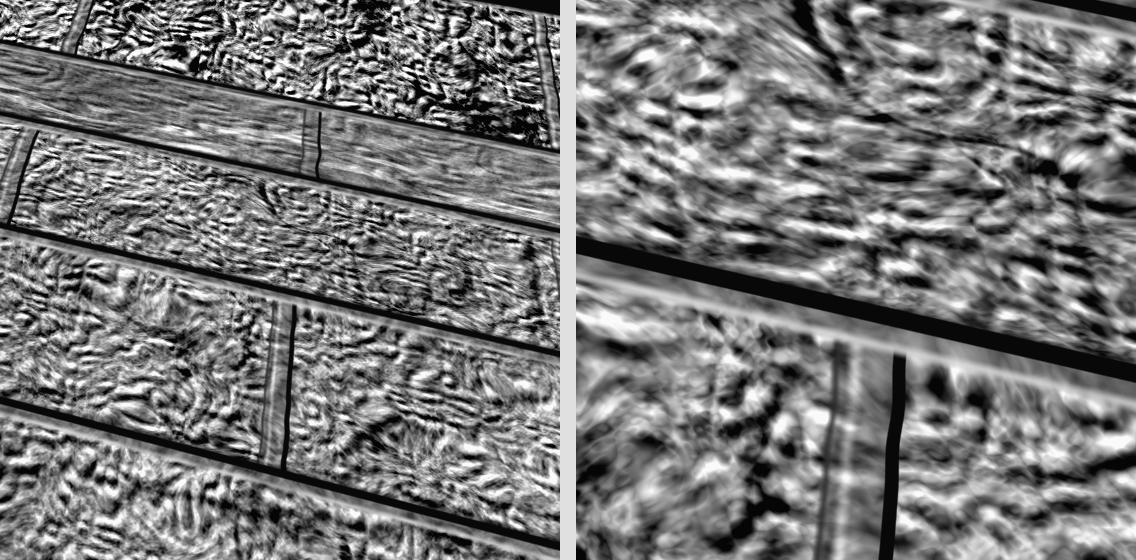
Left: the whole. Right: its middle third, enlarged.
Write a WebGL 1 fragment shader that draws this texture.

```glsl
precision highp float;
uniform vec2 u_resolution;

// Tones
const float GAP_TONE = 0.03;
const float GROOVE_TONE = 0.43;
const float RIDGE_TONE = 0.88;
const float BRICK_TONE = 0.54;
// Slanted courses: height on the left side, growing towards the viewer
const float COURSE_SLOPE = 0.19;
const float COURSE_SPREAD = 0.10;
const float HORIZON = -0.155;
const float FAR_EDGE = -0.149;
const float COURSE_BASE = 0.229;
const float COURSE_GROWTH = 1.56;
// Upright joints
const float JOINT_LEAN = 0.42;
const float JOINT_SPREAD = 0.62;
const float BRICK_LENGTH = 0.80;
const float JOINT_START = 0.585;
const float BOND_SHIFT = 0.43;
// Surface
const vec2 WRINKLE_SCALE = vec2(56.0, 18.0);
const vec2 LIGHT_STEP = vec2(0.12, 0.24);
const float RELIEF_GAIN = 1.3;
const float GRAIN = 0.12;

float hash(vec2 p) {
  vec3 q = fract(vec3(p.xyx) * 0.1031);
  q += dot(q, q.yzx + 33.33);
  return fract((q.x + q.y) * q.z);
}

float noise(vec2 p) {
  vec2 i = floor(p), f = fract(p);
  f = f * f * (3.0 - 2.0 * f);
  return mix(mix(hash(i), hash(i + vec2(1.0, 0.0)), f.x),
             mix(hash(i + vec2(0.0, 1.0)), hash(i + vec2(1.0, 1.0)), f.x), f.y);
}

// Folded noise gives sharp foil-like wrinkles
float wrinkles(vec2 p) {
  float sum = 0.0, amp = 0.5;
  for (int i = 0; i < 3; i++) {
    sum += amp * abs(2.0 * noise(p) - 1.0);
    p = mat2(1.7, 0.9, -0.9, 1.7) * p + 11.3;
    amp *= 0.52;
  }
  return sum;
}

float courseEdge(float row) {
  return row < -0.5 ? FAR_EDGE : HORIZON + COURSE_BASE * pow(COURSE_GROWTH, row);
}

float gapWidth(float edge) {
  return 0.0018 + 0.006 * (edge - HORIZON);
}

// Soft line of half width w around d = 0
float line(float d, float w, float soft) {
  return 1.0 - smoothstep(w - soft, w + soft, abs(d));
}

void main() {
  vec2 pos = gl_FragCoord.xy / u_resolution;
  pos.y = 1.0 - pos.y;
  float soft = 1.0 / u_resolution.y;

  // Course and place within it
  float k = (pos.y - COURSE_SLOPE * pos.x) / (1.0 + COURSE_SPREAD * pos.x);
  float depth = max(k - HORIZON, 0.001);
  float row = depth < COURSE_BASE ? -1.0 : floor(log(depth / COURSE_BASE) / log(COURSE_GROWTH));
  float top = courseEdge(row), bottom = courseEdge(row + 1.0);
  float v = (k - top) / (bottom - top);

  // Distance to the nearest upright joint
  float spread = 1.0 + JOINT_SPREAD * pos.y;
  float u = (pos.x + JOINT_LEAN * pos.y) / spread;
  float start = JOINT_START - BOND_SHIFT * mod(row, 2.0) - 0.01 * row;
  float joint = (fract((u - start) / BRICK_LENGTH + 0.5) - 0.5) * BRICK_LENGTH * spread;
  joint += 0.005 * (noise(vec2(pos.y * 40.0, row)) - 0.5);

  // Wrinkled relief lit from one side; the second course is worn smooth
  float worn = line(row, 0.5, 0.01);
  float rough = row < -0.5 ? 1.5 : mix(1.0, 0.5, worn);
  vec2 p = vec2(u, v) * WRINKLE_SCALE * vec2(1.0 - 0.45 * worn, 1.0 - 0.3 * worn) + row * 37.0;
  p += 1.6 * vec2(noise(p * 0.3), noise(p * 0.3 + 19.0));
  float relief = RELIEF_GAIN * (wrinkles(p + LIGHT_STEP) - wrinkles(p - LIGHT_STEP));
  float broad = noise(p * 0.16 + 5.0) - 0.5;
  float tone = BRICK_TONE - 0.12 * worn - (row < -0.5 ? 0.07 : 0.0);
  tone += rough * relief + 0.22 * broad;
  float streak = smoothstep(0.5, 0.8, noise(p * vec2(0.5, 1.1) + 3.0));
  tone += worn * streak * smoothstep(0.2, 0.6, v) * 0.35;

  // Long creases, some wandering and some following the brick rim
  vec2 q = vec2(u * 10.0, v * 2.6 + row * 13.0);
  q += 0.5 * vec2(noise(q * 2.3), noise(q * 2.3 + 31.0));
  float wander = abs(noise(q) - 0.5);
  float inset = min(min(v, 1.0 - v), abs(joint) * 2.2);
  float rim = abs(inset - 0.16 - 0.22 * (noise(q * 0.8 + 4.0) - 0.5));
  float broken = smoothstep(0.35, 0.65, noise(q * 1.3 + 17.0));
  float crease = max(1.0 - smoothstep(0.0, 0.07, wander), 1.0 - smoothstep(0.0, 0.035, rim));
  tone -= 0.34 * crease * broken * rough;
  tone += GRAIN * (noise(pos * 260.0) - 0.5);

  // Upright groove with a hard dark right side and a faint left side
  float grooveWidth = 0.02 + 0.03 * depth;
  float groove = line(joint + 0.5 * grooveWidth, 0.5 * grooveWidth, soft);
  tone = mix(tone, GROOVE_TONE + 0.5 * relief, groove);
  tone += 0.25 * line(joint + 0.7 * grooveWidth, 0.003, 0.003) * (1.0 - 0.7 * worn);
  tone = mix(tone, 0.16, 0.75 * line(joint + grooveWidth, 0.002, 0.002));
  tone = mix(tone, GAP_TONE, line(joint, 0.0015 + 0.004 * depth, soft));

  // Ledge and bright ridge below each gap
  float below = k - top, above = bottom - k;
  float w = gapWidth(top);
  float ledge = 1.0 - smoothstep(3.0 * w, 4.2 * w, below);
  tone = mix(tone, GROOVE_TONE + 0.35 * relief, ledge);
  float glint = 0.35 + 0.6 * noise(vec2(u * 45.0, row));
  tone = mix(tone, RIDGE_TONE, glint * line(below - 3.4 * w, 0.5 * w, 0.4 * w + soft));

  // Dark gaps between courses, with a soft shadow at the lower rim
  float wBottom = gapWidth(bottom);
  tone *= 0.6 + 0.4 * smoothstep(wBottom, 2.6 * wBottom, above);
  float gap = max(line(below, w, soft), line(above, wBottom, soft));
  tone = mix(tone, GAP_TONE, gap);
  tone = mix(GAP_TONE, tone, smoothstep(FAR_EDGE - soft, FAR_EDGE + soft, k));

  gl_FragColor = vec4(vec3(clamp(tone, 0.02, 0.98)), 1.0);
}
```
